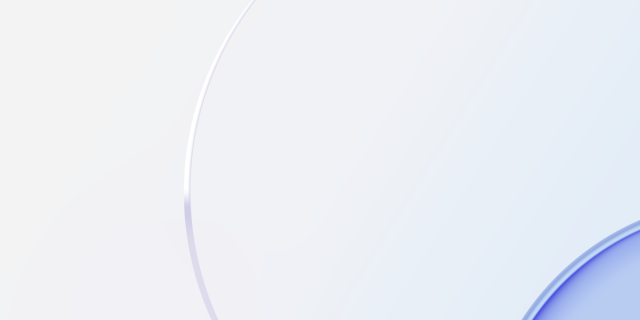
A WebGL 1 fragment shader for this background:

```glsl
precision highp float;
// Pale studio backdrop with a thin glass ring and a blue glass disc in the corner.

uniform vec2 u_resolution;

// Lengths are in canvas heights; circles are (centre x, centre y, radius).
const vec3 RING_OUTER = vec3(1.5326, 0.398, 0.958);
const vec3 RING_INNER = vec3(1.569, 0.403, 0.974);
const vec3 DISC = vec3(2.329, -0.453, 0.8333);
const float RIM_WIDTH = 0.031;

const vec3 PAPER = vec3(0.953, 0.953, 0.957);
const vec3 MIST = vec3(0.943, 0.949, 0.965);
const vec3 SKY = vec3(0.890, 0.930, 0.970);
const vec3 BLUSH = vec3(0.950, 0.941, 0.957);
const vec3 LAVENDER = vec3(0.865, 0.857, 0.925);
const vec3 LILAC = vec3(0.800, 0.790, 0.900);
const vec3 RIM_BLUE = vec3(0.580, 0.670, 0.880);
const vec3 RIM_LIGHT = vec3(0.760, 0.850, 0.970);
const vec3 DEEP_BLUE = vec3(0.250, 0.270, 0.850);
const vec3 FILL_SHADE = vec3(0.600, 0.680, 0.930);
const vec3 FILL_LIGHT = vec3(0.720, 0.800, 0.950);

// Distance inward from a circle's edge, positive inside.
float depthIn(vec2 p, vec3 circle) {
  return circle.z - distance(p, circle.xy);
}

float cover(float depth, float soft) {
  return smoothstep(-soft, soft, depth);
}

float bell(float x, float centre, float width) {
  float d = (x - centre) / width;
  return exp(-d * d);
}

vec3 backdrop(vec2 p) {
  float slope = 0.8 * p.x + 0.5 * (1.0 - p.y);
  vec3 color = mix(PAPER, MIST, smoothstep(0.25, 1.0, slope));
  color = mix(color, SKY, smoothstep(0.95, 1.95, slope));
  float blush = 1.0 - smoothstep(0.0, 0.6, distance(p, vec2(0.5, 0.0)));
  return mix(color, BLUSH, 0.7 * blush);
}

vec3 addRing(vec3 color, vec2 p, float soft) {
  float innerDepth = depthIn(p, RING_INNER);
  float mask = cover(depthIn(p, RING_OUTER), soft) * cover(-innerDepth, soft);
  float lit = smoothstep(0.35, 0.415, p.y);
  vec3 lower = mix(LAVENDER, LILAC, 0.75 * bell(p.y, 0.335, 0.06));
  // The lit part is white with a lavender line along its inner edge.
  vec3 upper = mix(vec3(1.0), LAVENDER, bell(innerDepth, 0.0, 0.005));
  return mix(color, mix(lower, upper, lit), mask);
}

vec3 addDisc(vec3 color, vec2 p, float soft) {
  float depth = depthIn(p, DISC);
  float toRight = smoothstep(1.72, 2.0, p.x);

  // Bevelled rim: blue glass, then a pale highlight.
  vec3 rim = mix(RIM_LIGHT, RIM_BLUE, bell(depth, 0.009, 0.008));
  rim = mix(rim, RIM_LIGHT, 0.8 * bell(depth, 0.021, 0.004));
  rim = mix(rim, RIM_BLUE, 0.6 * bell(depth, 0.0, 0.004));

  // Body: pale fill with a deep edge that thins out to the right.
  float inside = depth - RIM_WIDTH;
  vec3 body = mix(FILL_SHADE, FILL_LIGHT, smoothstep(0.0, 0.11, inside));
  float edge = exp(-max(inside, 0.0) / mix(0.014, 0.006, toRight));
  body = mix(body, DEEP_BLUE, edge * mix(0.95, 0.75, toRight));

  vec3 glass = mix(rim, body, cover(inside + 0.003, soft + 0.002));
  return mix(color, glass, cover(depth, soft));
}

void main() {
  vec2 p = gl_FragCoord.xy / u_resolution.y;
  float soft = 0.8 / u_resolution.y;
  vec3 color = backdrop(p);
  color = addRing(color, p, soft);
  color = addDisc(color, p, soft);
  gl_FragColor = vec4(color, 1.0);
}
```
